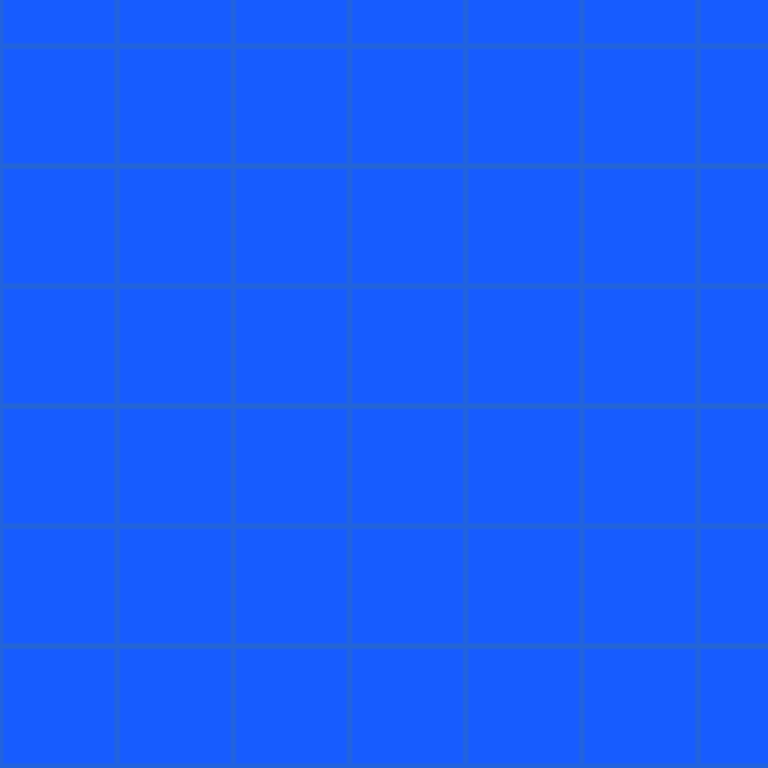
This pattern is drawn by a three.js fragment shader. Its source:

```glsl
varying vec2 vUv;

// Soft stroke profile: a flat core that fades out on both sides
float softLine(float distanceToLine) {
  return 1.0 - smoothstep(0.0018, 0.0056, distanceToLine);
}

void main() {
  vec2 spacing = vec2(0.1513, 0.15625);
  vec2 cell = (vUv - vec2(0.0012, 0.0024)) / spacing;
  vec2 lineIndex = floor(cell + 0.5);
  vec2 lineDistance = abs(cell - lineIndex) * spacing;

  // Every second horizontal line is slightly stronger
  float rowStrength = mix(0.8, 1.0, mod(lineIndex.y, 2.0));
  float column = 0.76 * softLine(lineDistance.x);
  float row = rowStrength * softLine(lineDistance.y);

  // Strokes do not darken where they cross
  vec3 fieldBlue = vec3(0.09, 0.36, 1.0);
  vec3 lineBlue = vec3(0.14, 0.395, 0.84);
  gl_FragColor = vec4(mix(fieldBlue, lineBlue, max(column, row)), 1.0);
}
```
